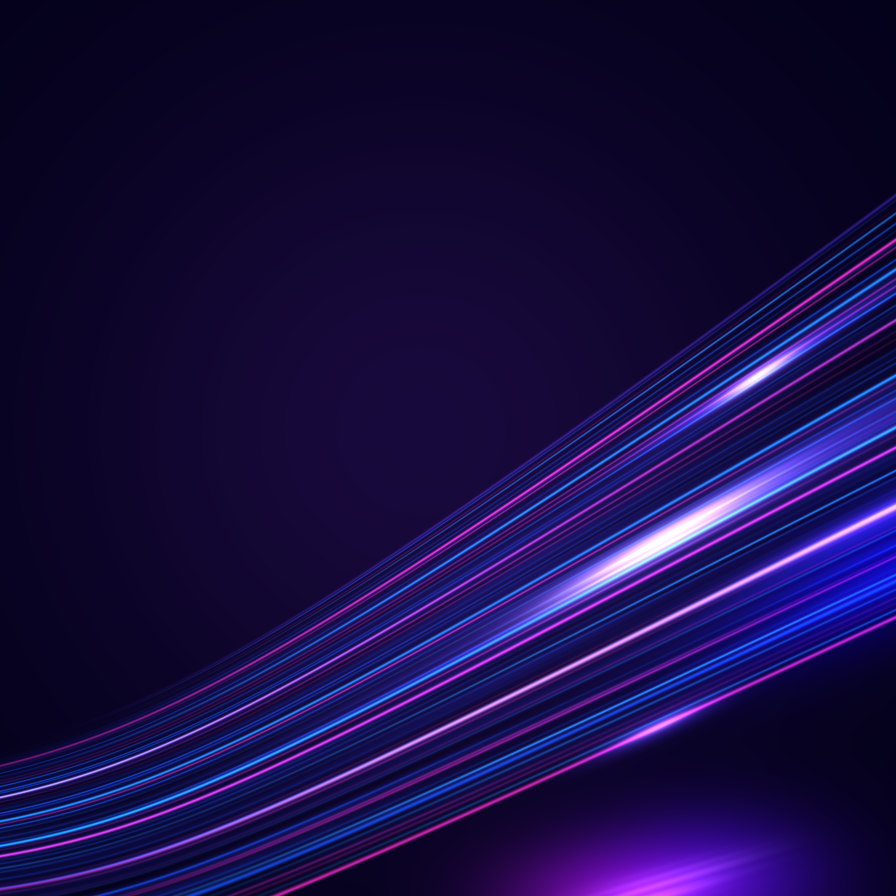
Write a three.js fragment shader that draws this background.

```glsl
varying vec2 vUv;

const vec3 NIGHT = vec3(0.012, 0.003, 0.100);
const vec3 INDIGO = vec3(0.095, 0.035, 0.235);
const vec3 BLUE = vec3(0.04, 0.30, 0.78);
const vec3 CYAN = vec3(0.10, 0.62, 0.98);
const vec3 PINK = vec3(0.92, 0.16, 0.66);
const vec3 VIOLET = vec3(0.30, 0.20, 0.85);
const vec3 ROSE = vec3(0.90, 0.58, 0.88);
const vec3 DEEP_BLUE = vec3(0.02, 0.00, 0.52);
const vec2 HALO_CENTER = vec2(0.47, 0.52);
const float HALO_FALLOFF = 6.0;
const float FAN_WARP = 0.5;
const int FINE_STRANDS = 48;
const float FINE_WIDTH = 0.0015;
const float BOLD_WIDTH = 0.0022;
const float FLARE_LEVEL = 0.478;

float hash(float n) {
  return fract(sin(n * 12.9898) * 4375.85);
}

vec2 gradient(vec2 cell) {
  float angle = 6.2832 * hash(dot(cell, vec2(1.0, 57.3)));
  return vec2(cos(angle), sin(angle));
}

float gradientNoise(vec2 p) {
  vec2 i = floor(p);
  vec2 f = p - i;
  vec2 u = f * f * f * (f * (f * 6.0 - 15.0) + 10.0);
  vec2 e = vec2(1.0, 0.0);
  float low = mix(dot(gradient(i), f), dot(gradient(i + e), f - e), u.x);
  float high = mix(dot(gradient(i + e.yx), f - e.yx), dot(gradient(i + 1.0), f - 1.0), u.x);
  return mix(low, high, u.y);
}

float bell(float x, float center, float width) {
  float d = (x - center) / width;
  return exp(-d * d);
}

// Smooth bend from level to a constant slope
float bend(float x, float base, float slope, float softness) {
  float d = x - 0.1;
  return base + 0.5 * slope * (d + sqrt(d * d + softness * softness));
}

// Thin strands of varied hue and brightness
vec3 fineStrands(float level, float x, float span) {
  vec3 light = vec3(0.0);
  float width = FINE_WIDTH * mix(0.8, 1.0, x) / span;
  for (int i = 0; i < FINE_STRANDS; i++) {
    float id = float(i) + 1.0;
    float at = (id - 0.5 + 0.8 * (hash(id) - 0.5)) / float(FINE_STRANDS);
    float pick = hash(id + 71.0);
    vec3 hue = mix(BLUE, CYAN, smoothstep(0.35, 0.65, pick));
    hue = mix(hue, PINK * 0.8, step(0.70, pick));
    float wave = 0.65 + 0.35 * sin(x * (3.0 + 4.0 * hash(id + 13.0)) + 6.28 * pick);
    float gain = mix(0.2, 0.85, pow(hash(id + 37.0), 1.5)) * wave;
    gain *= mix(1.0, smoothstep(0.05, 0.5, x), smoothstep(0.75, 0.95, at));
    light += hue * gain * bell(level, at, width);
  }
  return light;
}

// Bright strands that give the ribbon its structure
vec3 boldStrands(float level, float x, float span) {
  float w = BOLD_WIDTH * mix(0.8, 1.0, x) / span;
  float fadeIn = smoothstep(0.0, 0.6, x);
  vec3 light = PINK * bell(level, 0.89, w) * mix(0.45, 0.95, fadeIn);
  light += mix(ROSE * 0.75, PINK * 0.7, fadeIn) * bell(level, 0.70, w);
  light += PINK * 0.9 * bell(level, 0.40, w);
  light += PINK * 0.8 * bell(level, 0.0, w);
  light += mix(PINK * 0.5, ROSE, fadeIn) * bell(level, 0.26, w * (1.0 + 0.8 * x * x));
  light += CYAN * 0.8 * bell(level, 0.82, w) * fadeIn;
  light += CYAN * 0.85 * bell(level, 0.448, w);
  light += CYAN * 0.7 * bell(level, 0.57, w);
  light += BLUE * 0.8 * bell(level, 0.085, w);
  light += VIOLET * 0.45 * bell(level, 0.995, w) * fadeIn;
  return light;
}

void main() {
  float x = vUv.x;
  vec2 halo = vUv - HALO_CENTER;
  vec3 color = mix(NIGHT, INDIGO, exp(-HALO_FALLOFF * dot(halo, halo)));

  // Ribbon coordinate: 0 at the lower edge, 1 at the upper edge
  float lower = bend(x, -0.117, 0.47, 0.2);
  float span = bend(x, 0.082, 0.76, 0.3) - lower;
  float across = (vUv.y - lower) / span;
  float level = across - FAN_WARP * (1.0 - x) * max(across * (1.0 - across), 0.0);

  // Haze between strands
  float inside = smoothstep(0.0, 0.1, level) * (1.0 - smoothstep(0.8, 1.0, level));
  float grain = 0.5 + gradientNoise(vec2(level * 34.0, x * 2.5));
  color += vec3(0.03, 0.05, 0.19) * inside * grain;
  color += DEEP_BLUE * bell(level, 0.13, 0.15) * bell(x, 1.02, 0.20);
  color += fineStrands(level, x, span) + boldStrands(level, x, span);

  // Main flare and its violet trail
  float streaks = 0.85 + 0.5 * gradientNoise(vec2(level * 90.0, x * 3.0));
  float trail = bell(x, 0.78, mix(0.27, 0.32, step(0.78, x)));
  color += VIOLET * 0.85 * trail * bell(level, FLARE_LEVEL, 0.055) * streaks;
  color += vec3(1.0, 0.85, 0.92) * 1.15 * bell(x, 0.735, 0.11) * bell(level, FLARE_LEVEL, 0.034) * streaks;

  // Small flares
  color += VIOLET * 0.7 * bell(x, 0.84, 0.12) * bell(level, 0.776, 0.028);
  color += vec3(0.9, 0.8, 0.95) * bell(x, 0.846, 0.038) * bell(level, 0.776, 0.016);
  color += VIOLET * 0.6 * bell(x, 0.735, 0.07) * bell(level, 0.0, 0.03);
  color += ROSE * 0.6 * bell(x, 0.735, 0.035) * bell(level, 0.0, 0.011);
  color += VIOLET * 0.6 * bell(x, 1.0, 0.16) * bell(level, 0.26, 0.03);

  // Streaked glow on the lower edge
  float slant = vUv.y - 0.30 * (x - 0.70);
  float brushed = 0.75 + 0.9 * gradientNoise(vec2(slant * 110.0, x * 4.0));
  color += vec3(0.42, 0.03, 0.48) * bell(x, 0.69, 0.13) * bell(vUv.y, -0.01, 0.065);
  color += vec3(0.15, 0.02, 0.48) * bell(x, 0.80, 0.13) * bell(vUv.y, 0.02, 0.075);
  color += ROSE * 0.55 * brushed * bell(x, 0.72, 0.09) * bell(slant, -0.005, 0.02);

  gl_FragColor = vec4(clamp(color, 0.0, 1.0), 1.0);
}
```
